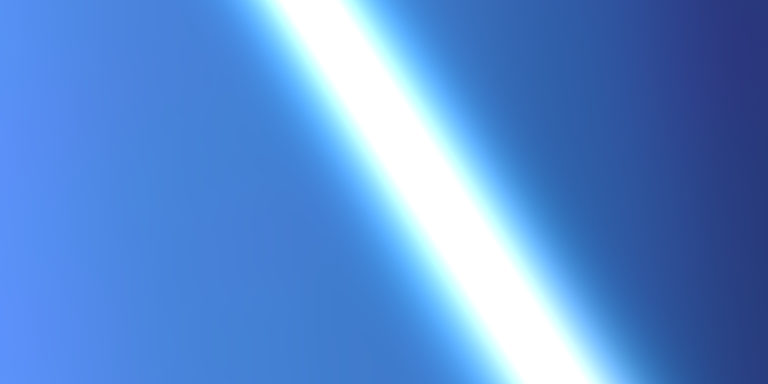
A Shadertoy shader for this background:

```glsl
// A white-hot diagonal light beam with a cyan halo over a blue backdrop.
// The backdrop blends smooth colour bands from left to right; the beam adds
// one Gaussian per channel, so it saturates from blue through cyan to white.

// Backdrop: bright azure on the left, deep navy on the right
vec3 backdrop(vec2 p) {
    float x = p.x + 0.10 * (p.y - 0.4);
    vec3 color = mix(vec3(0.36, 0.58, 0.99), vec3(0.28, 0.51, 0.85), smoothstep(-0.15, 0.55, x));
    color = mix(color, vec3(0.24, 0.48, 0.79), smoothstep(0.45, 1.05, x));
    color = mix(color, vec3(0.18, 0.37, 0.65), smoothstep(1.05, 1.60, x));
    color = mix(color, vec3(0.15, 0.23, 0.48), smoothstep(1.50, 2.05, x));

    // Violet tint in the upper right
    vec2 q = (p - vec2(1.76, 1.0)) / vec2(0.30, 0.45);
    color += vec3(0.02, -0.025, 0.01) * exp(-dot(q, q));

    // Very soft mottling from layered sines
    float mottle = sin(7.0 * p.x + 2.0 * sin(4.0 * p.y)) + 0.6 * sin(13.0 * p.y - 5.0 * p.x);
    return color + vec3(0.004, -0.003, 0.002) * mottle;
}

// Halo light at a horizontal offset from the beam axis; red falls off fastest
vec3 beamLight(float offset) {
    vec3 spread = vec3(0.135, 0.173, 0.180);
    vec3 falloff = offset / spread;
    return vec3(1.05, 0.82, 0.75) * exp(-falloff * falloff);
}

void mainImage(out vec4 fragColor, in vec2 fragCoord) {
    // Height runs 0..1; width is stretched to 0..2 on any canvas
    vec2 p = fragCoord / iResolution.xy * vec2(2.0, 1.0);

    // The beam leans left going up, narrows upward and is wider on its right
    float offset = p.x - (1.45 - 0.648 * p.y);
    float width = mix(1.06, 0.88, p.y) * mix(0.98, 1.08, smoothstep(-0.1, 0.1, offset));

    vec3 color = backdrop(p) + beamLight(offset / width);
    fragColor = vec4(clamp(color, 0.0, 1.0), 1.0);
}
```
